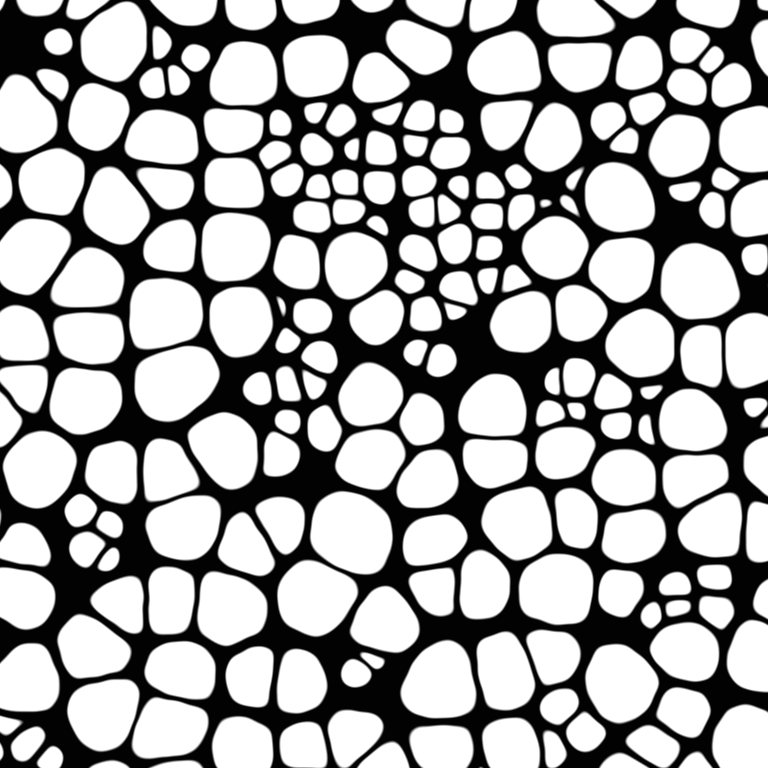
Give the GLSL for this texture, as a WebGL 1 fragment shader.

```glsl
precision highp float;
// White rounded pebbles of mixed size, packed on black.
// Jittered sites, some split into four, form a weighted Voronoi diagram;
// each cell is cut by its neighbours' half-planes and a disc, joined smoothly.

uniform vec2 u_resolution;

#define CELLS 11.5        // grid cells across the canvas
#define SPLIT_SHARE 0.25  // cells holding four small pebbles
#define DROP_SHARE 0.15   // small pebbles left out
#define JITTER 0.72       // scatter of sites within their cells
#define GAP_MIN 0.018     // half gap between pebbles, in cells
#define GAP_MAX 0.052
#define ROUNDING 0.17     // corner rounding relative to pebble radius
#define REACH 1.45        // disc limit relative to pebble radius
#define WOBBLE 0.035      // unevenness of the outlines
#define EDGE 0.0018       // half width of the soft edge, in canvas units

const vec3 GROUND = vec3(0.008);
const vec3 PEBBLE = vec3(1.0);

vec3 hash3(vec2 p) {
  vec3 q = fract(vec3(p.xyx) * vec3(0.1031, 0.1030, 0.0973));
  q += dot(q, q.yxz + 33.33);
  return fract((q.xxy + q.yzz) * q.zyx);
}

// Gradient noise, roughly -0.7 to 0.7
float cornerSlope(vec2 corner, vec2 offset) {
  float angle = 6.2832 * hash3(corner + 71.0).x;
  return dot(vec2(cos(angle), sin(angle)), offset);
}

float gradientNoise(vec2 p) {
  vec2 i = floor(p), f = fract(p);
  vec2 u = f * f * f * (f * (f * 6.0 - 15.0) + 10.0);
  vec2 e = vec2(1.0, 0.0);
  float low = mix(cornerSlope(i, f), cornerSlope(i + e, f - e), u.x);
  float high = mix(cornerSlope(i + e.yx, f - e.yx), cornerSlope(i + 1.0, f - 1.0), u.x);
  return mix(low, high, u.y);
}

// Site k of a cell: position and radius; radius 0 means there is none
vec3 site(vec2 cell, int k) {
  bool isSplit = hash3(cell + 19.0).z < SPLIT_SHARE;
  if (!isSplit) {
    if (k > 0) return vec3(0.0);
    vec3 h = hash3(cell + 137.0);
    return vec3(cell + 0.5 + JITTER * (h.xy - 0.5), mix(0.35, 0.60, h.z));
  }
  float n = float(k);
  vec2 quarter = vec2(mod(n, 2.0), floor(n / 2.0));
  vec2 id = cell * 2.0 + quarter;
  vec3 h = hash3(id + 311.0);
  if (hash3(id + 523.0).x < DROP_SHARE) return vec3(0.0);
  return vec3((id + 0.5 + JITTER * (h.xy - 0.5)) * 0.5, mix(0.15, 0.29, h.z));
}

float power(vec2 p, vec3 s) {
  vec2 d = p - s.xy;
  return dot(d, d) - s.z * s.z;
}

// Signed distance to the pebble outline in cells, positive inside
float pebbleField(vec2 p) {
  vec2 home = floor(p);
  vec3 own = vec3(0.0);
  float ownPower = 1e5;

  // Find the pebble that owns this point
  for (int y = -2; y <= 2; y++)
  for (int x = -2; x <= 2; x++)
  for (int k = 0; k < 4; k++) {
    vec3 s = site(home + vec2(float(x), float(y)), k);
    float w = power(p, s);
    if (s.z > 0.0 && w < ownPower) {
      ownPower = w;
      own = s;
    }
  }

  // Smooth minimum of the disc and all dividing lines
  float soft = ROUNDING * own.z;
  float inside = REACH * own.z - length(p - own.xy);
  float sum = exp(min(-inside / soft, 30.0));
  for (int y = -2; y <= 2; y++)
  for (int x = -2; x <= 2; x++)
  for (int k = 0; k < 4; k++) {
    vec3 s = site(home + vec2(float(x), float(y)), k);
    float apart = length(s.xy - own.xy);
    if (s.z > 0.0 && apart > 0.001) {
      float border = (power(p, s) - ownPower) / (2.0 * apart);
      sum += exp(-border / soft);
    }
  }
  float gap = mix(GAP_MIN, GAP_MAX, hash3(floor(own.xy * 97.0)).x);
  return -soft * log(sum) - gap;
}

void main() {
  vec2 canvas = gl_FragCoord.xy / min(u_resolution.x, u_resolution.y);
  vec2 p = canvas * CELLS + 40.0;
  vec2 warp = vec2(gradientNoise(p * 3.0), gradientNoise(p * 3.0 + 57.3));
  float field = pebbleField(p + WOBBLE * warp) / CELLS;
  float cover = smoothstep(-EDGE, EDGE, field);
  gl_FragColor = vec4(mix(GROUND, PEBBLE, cover), 1.0);
}
```
